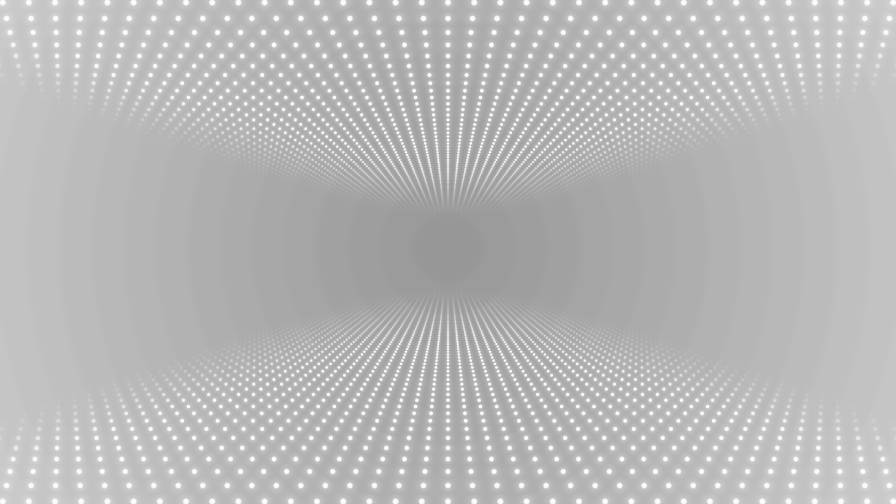
A Shadertoy shader for this background:

```glsl
// A pale grey hall: floor and ceiling of white dots receding to a central horizon.
// Each plane is a square lattice projected by inverse height above the horizon;
// behind it lies a radial gradient split into soft concentric bands.

// Radial grey, darkest just above the centre, in gently softened steps.
float bandedBackdrop(vec2 p) {
    float bands = length(p - vec2(0.0, 0.008)) / 0.0637 - 0.23;
    float stepped = floor(bands) + smoothstep(0.75, 1.0, fract(bands));
    return 0.594 + 0.0128 * max(stepped, -0.2);
}

// Brightness of the nearest dots, mirrored across the horizon.
float dotPlane(vec2 p, float pixel) {
    float height = max(abs(p.y), 0.02);
    float nearestRow = floor((1.0 / height - 2.02) / 0.138 + 0.5);
    float light = 0.0;

    for (int i = -1; i <= 1; i++) {
        float row = nearestRow + float(i);
        float rowHeight = 1.0 / max(2.02 + 0.138 * row, 0.5);

        // Columns fan out from the vanishing point.
        float spacing = 0.105 * rowHeight;
        float across = (fract(p.x / spacing + 0.5) - 0.5) * spacing;
        float dist = length(vec2(across, height - rowHeight));

        float radius = 0.0125 * rowHeight;
        float soft = max(0.45 * radius, 0.8 * pixel);
        float core = 1.0 - smoothstep(radius - soft, radius + soft, dist);
        float halo = 0.3 * exp(-dist * dist / (4.0 * radius * radius));
        light = max(light, max(core, halo));
    }

    // The lattice ends along a hyperbola that opens towards the sides.
    float inside = height - length(vec2(0.074, 0.365 * p.x));
    return light * smoothstep(-0.012, 0.115, inside);
}

void mainImage(out vec4 fragColor, in vec2 fragCoord) {
    vec2 p = (fragCoord - 0.5 * iResolution.xy) / iResolution.y;
    float grey = bandedBackdrop(p);
    grey = mix(grey, 0.985, dotPlane(p, 1.0 / iResolution.y));
    fragColor = vec4(vec3(grey), 1.0);
}
```
